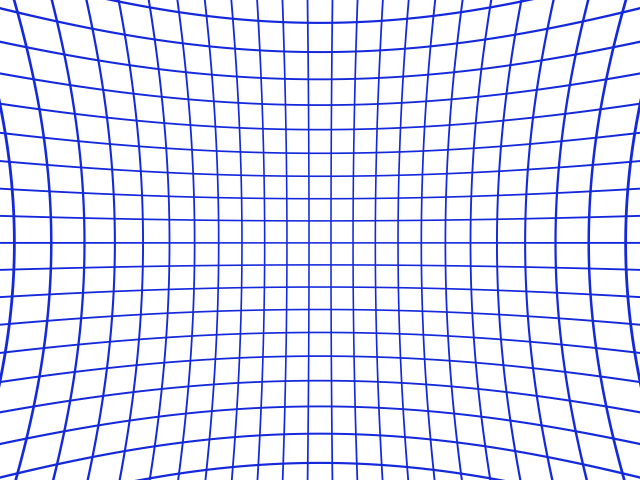
This pattern is drawn by a WebGL 1 fragment shader. Its source:

```glsl
precision highp float;

uniform vec2 u_resolution;

#define CENTER vec2(0.5, 0.494)
#define CELL_SIZE 0.04578
#define STRETCH 0.5555
#define STRETCH_FALLOFF 0.096
#define LINE_WIDTH 0.0713
#define LINE_COLOR vec3(0.08, 0.16, 0.86)
#define PAPER_COLOR vec3(1.0)

// Coverage of the nearest integer grid line; pixelSize is in cell units.
float gridLine(float coord, float pixelSize) {
    float dist = abs(fract(coord + 0.5) - 0.5);
    return clamp(0.5 + (0.5 * LINE_WIDTH - dist) / pixelSize, 0.0, 1.0);
}

void main() {
    // Position around the lens center, in canvas heights.
    vec2 p = (gl_FragCoord.xy - CENTER * u_resolution) / u_resolution.y;
    float r2 = dot(p, p);

    // Radial pincushion warp: cells grow away from the center.
    float cell = CELL_SIZE * (1.0 + r2 * (STRETCH - STRETCH_FALLOFF * r2));
    float cellSlope = CELL_SIZE * (STRETCH - 2.0 * STRETCH_FALLOFF * r2);
    vec2 grid = p / cell;

    // Analytic gradients of the warped coordinates give the edge smoothing.
    vec2 bend = 2.0 * p * cellSlope / cell;
    vec2 gradX = vec2(1.0, 0.0) / cell - grid.x * bend;
    vec2 gradY = vec2(0.0, 1.0) / cell - grid.y * bend;
    vec2 pixelSize = vec2(length(gradX), length(gradY)) / u_resolution.y;

    // Vertical lines straddle the center; one horizontal line crosses it.
    float vertical = gridLine(grid.x + 0.5, pixelSize.x);
    float horizontal = gridLine(grid.y, pixelSize.y);
    float ink = 1.0 - (1.0 - vertical) * (1.0 - horizontal);

    gl_FragColor = vec4(mix(PAPER_COLOR, LINE_COLOR, ink), 1.0);
}
```
